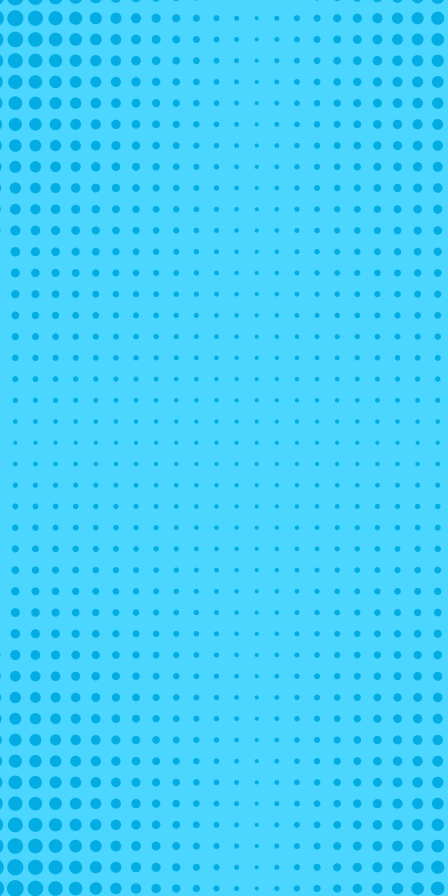
Write a WebGL 1 fragment shader that draws this pattern.

```glsl
precision highp float;
// Halftone dots in deep cyan on a light sky-blue ground.
// One regular grid is centred right of the middle; each dot grows with the
// product of its column and row distance, leaving a cross of tiny dots.

uniform vec2 u_resolution;

// Radius of the dot in a given cell, counted from the centre dot.
float dotRadius(vec2 cell) {
    vec2 reach = abs(cell) / vec2(12.0, 20.0);
    return 0.0046 + 0.0134 * reach.x * reach.y;
}

void main() {
    // Canvas width is one unit.
    vec2 p = gl_FragCoord.xy / u_resolution.x;
    float pixel = 1.0 / u_resolution.x;

    // Nearest grid point
    vec2 spacing = vec2(0.0449, 0.04738);
    vec2 fromCentre = p - vec2(0.573, 1.0117);
    vec2 cell = floor(fromCentre / spacing + 0.5);

    // Smooth-edged disc
    float edge = length(fromCentre - cell * spacing) - dotRadius(cell);
    float coverage = 1.0 - smoothstep(-0.65 * pixel, 0.65 * pixel, edge);

    vec3 skyBlue = vec3(0.29, 0.84, 1.0);
    vec3 deepCyan = vec3(0.01, 0.68, 0.89);
    gl_FragColor = vec4(mix(skyBlue, deepCyan, coverage), 1.0);
}
```
